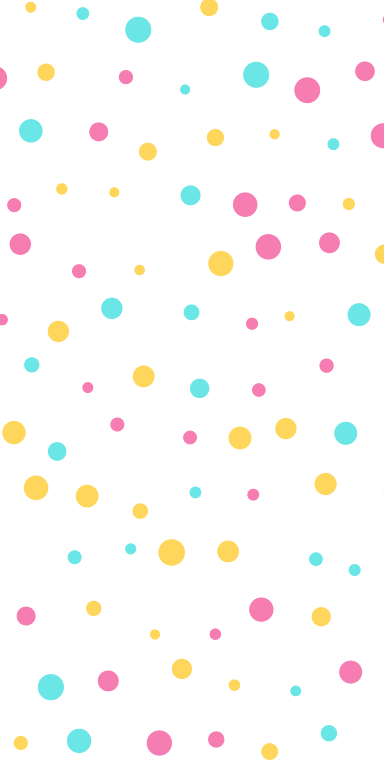
Reproduce this pattern procedurally as a Shadertoy shader.

```glsl
// Scattered confetti dots in pink, yellow and turquoise on white.

vec2 hash2(vec2 p) {
    return fract(sin(vec2(dot(p, vec2(127.1, 311.7)), dot(p, vec2(269.5, 183.3)))) * 43758.5453);
}

// Uniform value that spreads evenly over neighbouring cells, loosened by noise.
float evenSpread(vec2 cell, vec2 stepSize, float noise) {
    return fract(dot(cell, stepSize) + 0.4 * noise);
}

vec3 dotColor(float pick) {
    vec3 yellow = vec3(1.0, 0.84, 0.36);
    vec3 pink = vec3(0.965, 0.49, 0.70);
    vec3 turquoise = vec3(0.42, 0.90, 0.90);
    return pick < 0.37 ? yellow : pick < 0.69 ? pink : turquoise;
}

void mainImage(out vec4 fragColor, in vec2 fragCoord) {
    const float cellsAcross = 6.4;
    vec2 p = fragCoord / iResolution.x * cellsAcross;
    float pixel = cellsAcross / iResolution.x;
    vec3 color = vec3(1.0);

    // Rows are staggered by half a cell; check this cell and its neighbours.
    for (int y = -1; y <= 1; y++) {
        float row = floor(p.y) + float(y);
        float stagger = 0.5 * mod(row, 2.0);
        for (int x = -1; x <= 1; x++) {
            vec2 cell = vec2(floor(p.x - stagger) + float(x), row);
            vec2 place = hash2(cell + 3.7);
            vec2 noise = hash2(cell + 41.3);

            // Disc-shaped jitter keeps the dots from touching.
            float angle = 6.2832 * place.x;
            vec2 jitter = 0.29 * sqrt(place.y) * vec2(cos(angle), sin(angle));
            vec2 center = cell + vec2(0.5 + stagger, 0.5) + jitter;

            // Small dots are the most common.
            float size = evenSpread(cell, vec2(0.819, 0.671), noise.x);
            float radius = cellsAcross * mix(0.013, 0.035, pow(size, 1.35));
            float edge = length(p - center) - radius;
            float coverage = 1.0 - smoothstep(-0.6 * pixel, 0.6 * pixel, edge);

            float pick = evenSpread(cell, vec2(0.755, 0.57), noise.y);
            color = mix(color, dotColor(pick), coverage);
        }
    }
    fragColor = vec4(color, 1.0);
}
```
